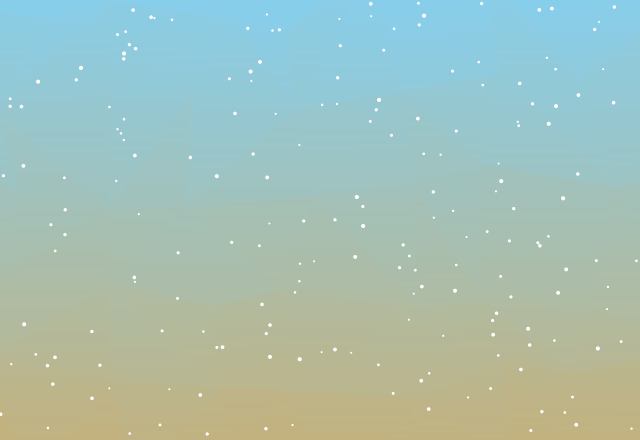
Write a WebGL 1 fragment shader that draws this background.

```glsl
precision highp float;
// Low-poly sky-to-sand gradient sprinkled with small white dots.

uniform vec2 u_resolution;

#define SKY vec3(0.529, 0.808, 0.922)
#define SAND vec3(0.761, 0.698, 0.502)
#define DOT_COLOR vec3(0.995)
#define CELL_SIZE 0.215               // mesh spacing, in canvas heights
#define MESH_ORIGIN vec2(0.05, 0.145) // position of the first mesh corner
#define JITTER 0.66        // corner displacement, below 1 keeps facets unfolded
#define FLATNESS 0.22      // how far each facet leans to its centre colour
#define TONE_SPREAD 0.054  // random tone offset between facets
#define DOT_COUNT 190
#define DOT_MIN 0.0021     // dot radii, in canvas heights
#define DOT_MAX 0.0047

float hash(vec2 p) {
  vec3 q = fract(vec3(p.xyx) * 0.1031);
  q += dot(q, q.yzx + 33.33);
  return fract((q.x + q.y) * q.z);
}

vec2 hash2(vec2 p) {
  return vec2(hash(p + 17.3), hash(p + 71.9));
}

// Jittered corner of the mesh
vec2 corner(vec2 id) {
  return id + (hash2(id + 40.0) - 0.5) * JITTER;
}

// Signed distance to the line a-b, positive on its left
float leftOf(vec2 p, vec2 a, vec2 b) {
  vec2 e = normalize(b - a);
  vec2 d = p - a;
  return e.x * d.y - e.y * d.x;
}

// Returns (weighted tone, coverage) of one counter-clockwise facet
vec2 facet(vec2 p, vec2 a, vec2 b, vec2 c, float seed, float blur) {
  float inside = min(leftOf(p, a, b), min(leftOf(p, b, c), leftOf(p, c, a)));
  float coverage = smoothstep(-blur, blur, inside);
  float centreY = (a.y + b.y + c.y) / 3.0;
  float tone = (centreY - p.y) * CELL_SIZE * FLATNESS + (seed - 0.5) * TONE_SPREAD;
  return vec2(tone, 1.0) * coverage;
}

// Tone offset of the triangulated mesh
float meshTone(vec2 p, float blur) {
  vec2 base = floor(p);
  vec2 sum = vec2(0.0);
  for (int j = -1; j <= 1; j++) {
    for (int i = -1; i <= 1; i++) {
      vec2 id = base + vec2(float(i), float(j));
      vec2 a = corner(id);
      vec2 b = corner(id + vec2(1.0, 0.0));
      vec2 c = corner(id + vec2(1.0, 1.0));
      vec2 d = corner(id + vec2(0.0, 1.0));
      vec2 seed = hash2(id + 130.0);
      // Each quad is split along a random diagonal
      if (hash(id + 210.0) < 0.5) {
        sum += facet(p, a, b, c, seed.x, blur) + facet(p, a, c, d, seed.y, blur);
      } else {
        sum += facet(p, a, b, d, seed.x, blur) + facet(p, b, c, d, seed.y, blur);
      }
    }
  }
  return sum.x / max(sum.y, 0.0001);
}

// Coverage of the scattered dots
float dots(vec2 p, float aspect, float pixel) {
  float coverage = 0.0;
  for (int i = 0; i < DOT_COUNT; i++) {
    vec2 id = vec2(float(i) * 1.37 + 5.0, float(i) * 2.71 + 11.0);
    vec2 centre = hash2(id) * vec2(aspect, 1.0);
    float radius = mix(DOT_MIN, DOT_MAX, hash(id + 160.0));
    float edge = length(p - centre) - radius;
    coverage = max(coverage, 1.0 - smoothstep(-0.6 * pixel, 0.6 * pixel, edge));
  }
  return coverage;
}

void main() {
  float pixel = 1.0 / u_resolution.y;
  float aspect = u_resolution.x * pixel;
  vec2 p = gl_FragCoord.xy * pixel;

  // Vertical gradient, shifted facet by facet
  vec2 meshPoint = (p - MESH_ORIGIN) / CELL_SIZE;
  float tone = p.y + meshTone(meshPoint, 0.7 * pixel / CELL_SIZE);
  vec3 color = mix(SAND, SKY, clamp(tone, 0.0, 1.0));

  color = mix(color, DOT_COLOR, dots(p, aspect, pixel));
  gl_FragColor = vec4(color, 1.0);
}
```
